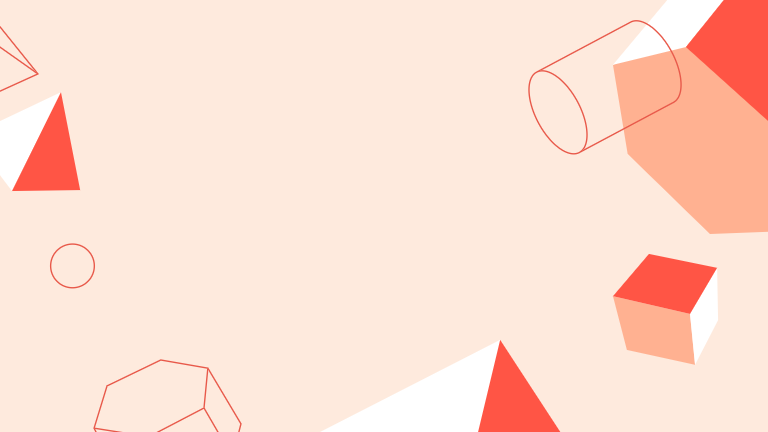
This background is drawn by a WebGL 1 fragment shader. Its source:

```glsl
precision highp float;
// Flat geometric backdrop: solid cubes and pyramids with thin wireframe shapes
// around the rim of a pale peach field. Faces are intersections of half-planes;
// outlines are distances to segments and ellipses. Units: canvas is 9 high.

uniform vec2 u_resolution;

const float CANVAS_HEIGHT = 9.0;
const float HALF_STROKE = 0.0145;

const vec3 CREAM = vec3(0.995, 0.918, 0.867);
const vec3 PEACH = vec3(1.0, 0.695, 0.57);
const vec3 CORAL = vec3(1.0, 0.335, 0.27);
const vec3 WHITE = vec3(1.0);
const vec3 STROKE = vec3(0.91, 0.35, 0.29);

const vec2 CIRCLE_CENTER = vec2(1.51, 3.46);
const float CIRCLE_RADIUS = 0.455;

const vec2 CYLINDER_BASE = vec2(11.625, 6.66);
const vec2 CYLINDER_AXIS = vec2(0.883, 0.47);
const vec2 CYLINDER_RADII = vec2(0.463, 0.948);
const float CYLINDER_LENGTH = 2.22;

// Signed distance to the line a-b, negative on its right
float side(vec2 p, vec2 a, vec2 b) {
  vec2 e = b - a, v = p - a;
  return (e.x * v.y - e.y * v.x) / length(e);
}

// Convex faces, corners listed clockwise
float triangle(vec2 p, vec2 a, vec2 b, vec2 c) {
  return max(side(p, a, b), max(side(p, b, c), side(p, c, a)));
}

float quad(vec2 p, vec2 a, vec2 b, vec2 c, vec2 d) {
  return max(max(side(p, a, b), side(p, b, c)), max(side(p, c, d), side(p, d, a)));
}

float segment(vec2 p, vec2 a, vec2 b) {
  vec2 v = p - a, e = b - a;
  return length(v - e * clamp(dot(v, e) / dot(e, e), 0.0, 1.0));
}

// First-order distance to an ellipse outline
float ellipse(vec2 p, vec2 r) {
  float k = length(p / r);
  float slope = length(p / (r * r));
  return abs(k - 1.0) * max(k, 0.01) / max(slope, 0.01);
}

float cylinder(vec2 p) {
  vec2 v = p - CYLINDER_BASE;
  vec2 q = vec2(dot(v, CYLINDER_AXIS), dot(v, vec2(-CYLINDER_AXIS.y, CYLINDER_AXIS.x)));
  vec2 rim = vec2(0.0, CYLINDER_RADII.y);
  vec2 farCenter = vec2(CYLINDER_LENGTH, 0.0);
  float d = min(ellipse(q, CYLINDER_RADII), segment(vec2(q.x, abs(q.y)), rim, rim + farCenter));
  if (q.x > CYLINDER_LENGTH) d = min(d, ellipse(q - farCenter, CYLINDER_RADII));
  return d;
}

float wirePyramid(vec2 p) {
  vec2 tip = vec2(0.79, 7.46);
  float d = segment(p, tip, vec2(-0.2, 8.69));
  d = min(d, segment(p, tip, vec2(-0.2, 8.16)));
  return min(d, segment(p, tip, vec2(-0.2, 7.01)));
}

float wirePrism(vec2 p) {
  vec2 a = vec2(1.96, 0.08), b = vec2(2.23, 0.96), c = vec2(3.35, 1.5);
  vec2 d = vec2(4.33, 1.33), e = vec2(4.25, 0.5), f = vec2(3.1, -0.1);
  vec2 g = vec2(5.02, 0.17);
  // Hexagonal top
  float top = min(min(segment(p, a, b), segment(p, b, c)), segment(p, c, d));
  top = min(top, min(min(segment(p, d, e), segment(p, e, f)), segment(p, f, a)));
  // Side edges
  float sides = min(segment(p, d, g), segment(p, g, vec2(4.9, -0.3)));
  sides = min(sides, segment(p, e, vec2(4.83, -0.5)));
  return min(top, min(sides, segment(p, a, vec2(2.2, -0.4))));
}

void paint(inout vec3 color, vec3 ink, float d, float pixel) {
  color = mix(color, ink, clamp(0.5 - d / pixel, 0.0, 1.0));
}

void main() {
  float px = CANVAS_HEIGHT / u_resolution.y;
  vec2 p = gl_FragCoord.xy * px;
  vec3 color = CREAM;

  // Large cube, upper right
  vec2 hub = vec2(14.29, 8.02), corner = vec2(12.77, 7.65), ridge = vec2(15.48, 9.5);
  float front = quad(p, corner, vec2(16.5, 9.2), vec2(16.5, 4.19), vec2(13.36, 4.07));
  front = max(front, side(p, vec2(14.79, 4.125), vec2(13.08, 5.79)));
  paint(color, PEACH, front, px);
  paint(color, WHITE, quad(p, corner, vec2(14.32, 9.5), ridge, hub), px);
  paint(color, CORAL, quad(p, hub, ridge, vec2(16.5, 9.5), vec2(16.5, 6.03)), px);

  // Small cube, lower right
  vec2 left = vec2(12.77, 2.83), right = vec2(14.94, 3.42);
  vec2 mid = vec2(14.375, 2.46), foot = vec2(14.48, 1.4);
  paint(color, PEACH, quad(p, left, mid, foot, vec2(13.06, 1.71)), px);
  paint(color, WHITE, quad(p, mid, right, vec2(14.96, 2.33), foot), px);
  paint(color, CORAL, quad(p, left, vec2(13.52, 3.71), right, mid), px);

  // Solid pyramids, left and bottom
  vec2 apex = vec2(1.27, 7.08), base = vec2(0.25, 5.02);
  paint(color, WHITE, quad(p, apex, base, vec2(-0.5, 6.01), vec2(-0.5, 6.24)), px);
  paint(color, CORAL, triangle(p, base, apex, vec2(1.67, 5.04)), px);
  vec2 peak = vec2(10.42, 1.92);
  paint(color, WHITE, triangle(p, vec2(5.69, -0.5), peak, vec2(10.9, -0.5)), px);
  paint(color, CORAL, triangle(p, vec2(9.84, -0.5), peak, vec2(12.0, -0.5)), px);

  // Wireframes on top
  float wire = abs(length(p - CIRCLE_CENTER) - CIRCLE_RADIUS);
  wire = min(min(wire, cylinder(p)), min(wirePyramid(p), wirePrism(p)));
  paint(color, STROKE, wire - HALF_STROKE, px);

  gl_FragColor = vec4(color, 1.0);
}
```
